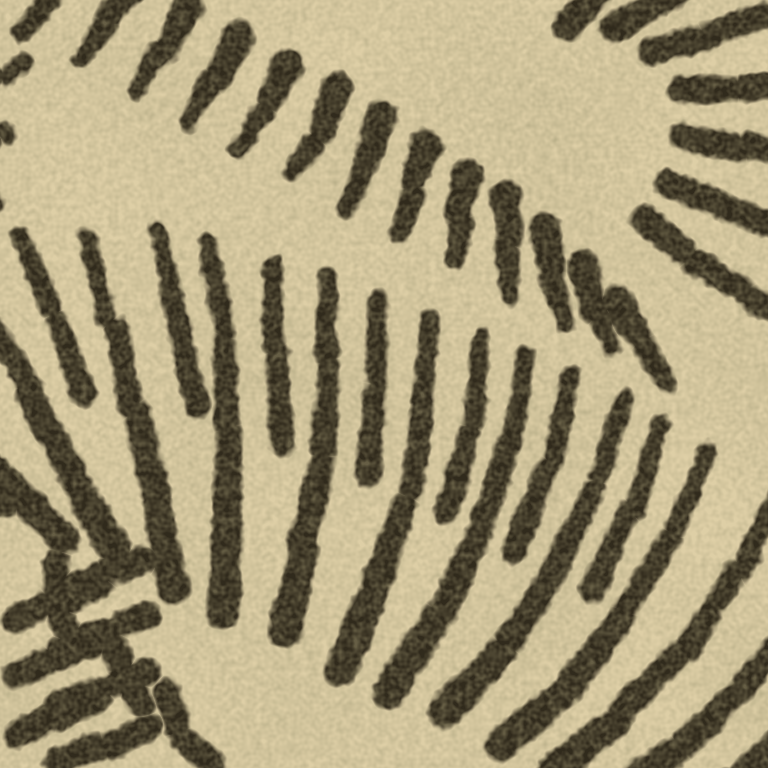
This pattern is drawn by a WebGL 2 fragment shader. Its source:

```glsl
#version 300 es
precision highp float;
// Fans of short dark ink dashes on speckled cream paper.
// Each ray is a chain of tapered capsules marched along a bending path;
// gradient noise roughens the outlines and grains both ink and paper.

#define DASH 0.122          // dash length in the main fan
#define GAP 0.012           // largest trim at either end of a dash
#define SIDE 0.013          // sideways scatter of dashes
#define EDGE 0.0042         // softness of the ink edge
#define ROUGH 0.005         // fine roughness of the outline
#define WOBBLE 0.007        // slow waviness of the strokes
#define GRAIN 150.0         // frequency of the finest grain
#define PAPER vec3(0.87, 0.81, 0.65)
#define PAPER_SHADE vec3(0.73, 0.69, 0.54)
#define INK vec3(0.19, 0.165, 0.11)
#define INK_WORN vec3(0.40, 0.37, 0.27)

uniform vec2 u_resolution;
out vec4 fragColor;

vec2 hash2(vec2 p) {
    vec3 q = fract(p.xyx * vec3(0.1031, 0.1030, 0.0973));
    q += dot(q, q.yzx + 33.33);
    return fract((q.xx + q.yz) * q.zy);
}

float cornerSlope(vec2 cell, vec2 corner, vec2 f) {
    return dot(hash2(cell + corner + 400.0) * 2.0 - 1.0, f - corner);
}

float gradientNoise(vec2 p) {
    vec2 i = floor(p), f = p - i;
    vec2 u = f * f * f * (f * (f * 6.0 - 15.0) + 10.0);
    float low = mix(cornerSlope(i, vec2(0, 0), f), cornerSlope(i, vec2(1, 0), f), u.x);
    float high = mix(cornerSlope(i, vec2(0, 1), f), cornerSlope(i, vec2(1, 1), f), u.x);
    return mix(low, high, u.y);
}

float capsule(vec2 p, vec2 a, vec2 b, float radiusA, float radiusB) {
    vec2 ab = b - a;
    float h = clamp(dot(p - a, ab) / dot(ab, ab), 0.0, 1.0);
    return length(p - a - ab * h) - mix(radiusA, radiusB, h);
}

// Distance to a chain of dashes; those before index "first" are left out.
float ray(vec2 p, vec2 start, float angle, float bend, int first, int count,
          float dash, vec2 radius, float seed) {
    float d = 1.0;
    vec2 pos = start;
    for (int j = 0; j < count; j++) {
        float a = angle + bend * float(j) / 3.0;
        vec2 dir = vec2(cos(a), sin(a));
        vec2 next = pos + dir * dash;
        if (j >= first) {
            vec2 r = hash2(vec2(seed * 7.3 + 11.0, float(j) * 5.1 + 3.0));
            vec2 side = vec2(-dir.y, dir.x) * (r.x - 0.5) * SIDE;
            float taper = 1.0 / float(count);
            float ra = mix(radius.x, radius.y, float(j) * taper);
            float rb = mix(radius.x, radius.y, float(j + 1) * taper);
            d = min(d, capsule(p, pos + side + dir * GAP * r.y,
                               next - side * 0.3 - dir * GAP * r.x, ra, rb));
        }
        pos = next;
    }
    return d;
}

// Large fan: rays leave a slanted base line and bend upwards.
float mainFan(vec2 p) {
    float d = 1.0;
    for (int i = -4; i < 26; i++) {
        float k = float(i) * 0.5;
        bool between = (i & 1) == 1;
        if (between && (k < 0.0 || k > 7.0)) continue;
        float angle = 0.35 + 1.7 * exp(-0.2 * k);
        float bend = clamp(0.05 + 0.09 * k, 0.0, 0.4);
        vec2 start = vec2(0.155, 0.27) + k * vec2(0.07, -0.035);
        start += (hash2(vec2(k * 9.0 + 40.0, 2.0)) - 0.5) * 0.016;
        d = min(d, ray(p, start, angle, bend, between ? 2 : 0, 4, DASH,
                       vec2(0.0215, 0.0115), k + 5.0));
    }
    return d;
}

// Slanted row above the fan, and rays around the bare patch at upper right.
float upperStrokes(vec2 p) {
    float d = 1.0;
    for (int i = -1; i < 12; i++) {
        float k = float(i);
        vec2 start = vec2(0.1, 0.915) + k * vec2(0.07, -0.038);
        d = min(d, ray(p, start, 0.95 + 0.0095 * k * k, 0.1, 0, 2, 0.068,
                       vec2(0.011, 0.021), k + 50.0));
    }
    for (int i = 0; i < 7; i++) {
        float k = float(i), around = -0.95 + 0.44 * k;
        vec2 start = vec2(0.75, 0.83) + 0.135 * vec2(cos(around), sin(around));
        d = min(d, ray(p, start, -0.65 + 0.24 * k, 0.15, 0, 3, 0.085,
                       vec2(0.018, 0.016), k + 80.0));
    }
    return d;
}

// Tangle at lower left, with a few short marks on the left border.
float tangle(vec2 p) {
    float d = 1.0;
    for (int i = 0; i < 7; i++) {
        float k = float(i);
        vec2 start = vec2(0.075 - 0.065 * mod(k, 2.0), 0.005 + 0.037 * k);
        d = min(d, ray(p, start, 0.42, -0.3, 0, 2, 0.065, vec2(0.017), k + 110.0));
        if (i < 3) {
            d = min(d, ray(p, vec2(0.07 + 0.07 * k, 0.28 - 0.09 * k), -1.5 + 0.2 * k,
                           0.8, 0, 2, 0.06, vec2(0.017), k + 130.0));
            d = min(d, ray(p, vec2(-0.025, 0.895 - 0.083 * k), 0.3, 0.5, 0, 2,
                           0.032 - 0.008 * k, vec2(0.011), k + 150.0));
        }
    }
    return d;
}

void main() {
    vec2 p = gl_FragCoord.xy / u_resolution.y;
    vec2 q = p + WOBBLE * vec2(gradientNoise(p * 32.0), gradientNoise(p * 32.0 + 57.0));
    float d = min(mainFan(q), min(upperStrokes(q), tangle(q)));
    d += ROUGH * gradientNoise(p * 95.0);

    // Grain shared by paper and ink, with broad faint stains.
    float grain = 0.8 * gradientNoise(p * GRAIN) + 0.5 * gradientNoise(p * 70.0 + 19.0);
    float stain = gradientNoise(p * 5.0 + 31.0);
    vec3 paper = mix(PAPER, PAPER_SHADE, clamp(0.32 + 0.8 * grain + 0.3 * stain, 0.0, 1.0));
    vec3 ink = mix(INK, INK_WORN, clamp(0.36 + 1.3 * grain, 0.0, 1.0));
    float cover = 1.0 - smoothstep(-EDGE, EDGE, d);
    fragColor = vec4(mix(paper, ink, cover), 1.0);
}
```
